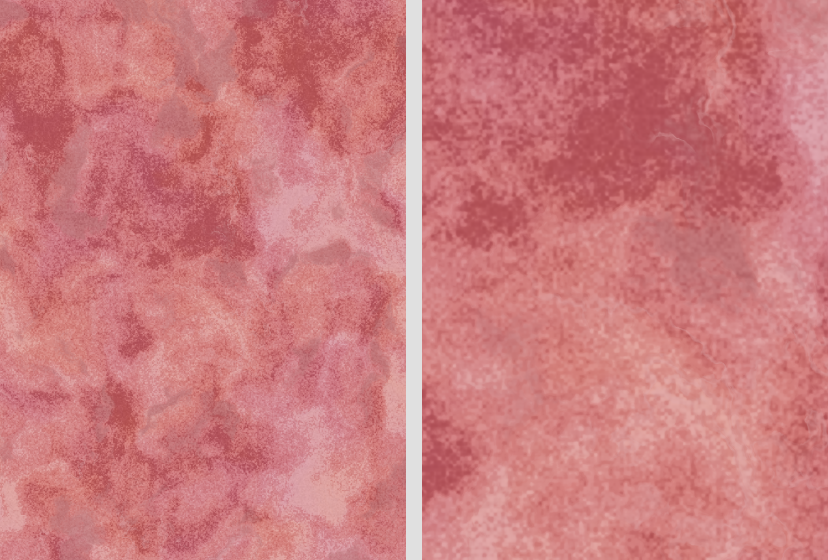
Left, the full canvas; right, a detail of the centre.
Write a Shadertoy shader that draws this texture.

```glsl
// Mottled rose plaster: domain-warped fractal noise gives blotches and clots,
// a tone ramp colours them by rank, and grey stains, pale wisps and a fine
// paper grain are laid over the top.

#define BLOTCH_SCALE 5.5
#define CLOT_SCALE 20.0
#define GRAIN_SCALE 330.0
#define WARP 0.075
#define BLOTCH_WEIGHT 0.80
#define CLOT_WEIGHT 0.58
#define GRAIN_WEIGHT 0.30
#define STAIN_AMOUNT 0.65
#define WISP_AMOUNT 0.40
#define WARM_AMOUNT 0.035

const float FBM_DEVIATION = 0.117;

float hash(vec2 cell) {
    vec3 q = fract(vec3(cell.xyx) * 0.1031);
    q += dot(q, q.yzx + 33.33);
    return fract((q.x + q.y) * q.z);
}

float valueNoise(vec2 p) {
    vec2 cell = floor(p), f = fract(p);
    vec2 w = f * f * f * (f * (f * 6.0 - 15.0) + 10.0);
    float low = mix(hash(cell), hash(cell + vec2(1, 0)), w.x);
    float high = mix(hash(cell + vec2(0, 1)), hash(cell + vec2(1, 1)), w.x);
    return mix(low, high, w.y);
}

// Fractal sum, rotated at each octave to hide the lattice
float fbm(vec2 p) {
    const mat2 turn = mat2(0.8, 0.6, -0.6, 0.8);
    float sum = 0.0, total = 0.0, amplitude = 1.0;
    for (int octave = 0; octave < 6; octave++) {
        sum += amplitude * valueNoise(p);
        total += amplitude;
        amplitude *= 0.55;
        p = turn * p * 2.03 + 17.3;
    }
    return sum / total;
}

// Fractal noise with zero mean and unit deviation
float evenFbm(vec2 p) {
    return (fbm(p) - 0.5) / FBM_DEVIATION;
}

// Tone rank 0..1 to colour, dark to pale
vec3 roseRamp(float rank) {
    const vec3 deep = vec3(0.70, 0.32, 0.345);
    const vec3 rose = vec3(0.785, 0.43, 0.445);
    const vec3 coral = vec3(0.82, 0.49, 0.50);
    const vec3 blush = vec3(0.835, 0.54, 0.55);
    const vec3 pale = vec3(0.865, 0.635, 0.64);
    vec3 color = mix(deep, rose, smoothstep(0.0, 0.22, rank));
    color = mix(color, coral, smoothstep(0.18, 0.45, rank));
    color = mix(color, blush, smoothstep(0.48, 0.80, rank));
    return mix(color, pale, smoothstep(0.80, 1.0, rank));
}

void mainImage(out vec4 fragColor, in vec2 fragCoord) {
    vec2 uv = fragCoord / iResolution.y;

    // Broad and small warps tear the blotch edges
    vec2 bend = vec2(fbm(uv * 7.0 + 3.1), fbm(uv * 7.0 + 41.7)) - 0.5;
    vec2 fray = vec2(fbm(uv * 26.0 + 9.4), fbm(uv * 26.0 + 63.2)) - 0.5;
    vec2 p = uv + WARP * (2.0 * bend + 0.5 * fray);
    p.y *= 0.85;

    // Layered tone
    float blotch = evenFbm(p * BLOTCH_SCALE + 5.0);
    float clot = evenFbm(p * CLOT_SCALE + 80.0);
    float grain = valueNoise(uv * GRAIN_SCALE) + valueNoise(uv.yx * GRAIN_SCALE * 1.37 + 11.0) - 1.0;
    float tone = BLOTCH_WEIGHT * blotch + CLOT_WEIGHT * clot + GRAIN_WEIGHT * grain / 0.3;
    vec3 color = roseRamp(1.0 / (1.0 + exp(-1.7 * tone)));

    // Slow drift between orange and pink
    float drift = clamp(evenFbm(p * 8.0 + 130.0), -2.0, 2.0);
    color += WARM_AMOUNT * drift * vec3(0.15, 0.1, -0.35);

    // Dull grey stains in small clusters
    float stain = smoothstep(0.5, 1.9, evenFbm(p * 13.0 + 210.0) + 0.25 * grain);
    color = mix(color, vec3(0.72, 0.44, 0.455), STAIN_AMOUNT * stain);

    // Pale wisps along thin ridges, only in scattered places
    float ridge = 1.0 - smoothstep(0.0, 0.35, abs(evenFbm(p * 11.0 + 300.0)));
    float place = smoothstep(0.5, 1.8, evenFbm(uv * 7.0 + 370.0));
    color = mix(color, vec3(0.86, 0.65, 0.66), WISP_AMOUNT * ridge * place);

    color += 0.025 * grain;
    fragColor = vec4(clamp(color, 0.0, 1.0), 1.0);
}
```
